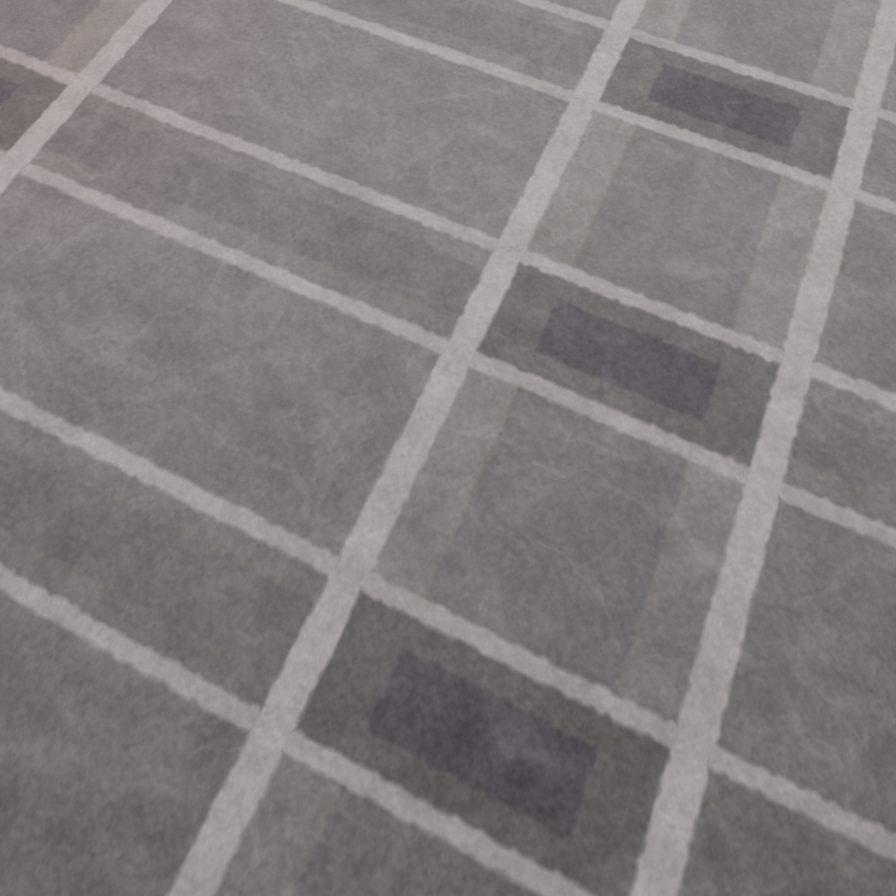
Write a three.js fragment shader that draws this texture.

```glsl
varying vec2 vUv;

// Perspective of the floor: canvas point ~ AXIS_U * u + AXIS_V * v + CENTRE
const vec3 AXIS_U = vec3(0.2557, -0.1686, -0.0725);
const vec3 AXIS_V = vec3(-0.2512, -0.4276, -0.1863);
const vec3 CENTRE = vec3(0.5690, 0.7201, 1.0);

// Plaid layout in floor units, x across the columns and y across the bands
const vec2 PERIOD = vec2(2.81, 1.0);
const vec2 HALF_GAP = vec2(0.5, 0.181);
const vec2 HALF_CORE = vec2(0.28, 0.09);
const vec2 HALF_LINE = vec2(0.051, 0.024);
const float SOFTNESS = 0.009;
const float EDGE_WEAR = 0.010;

const vec3 FIELD = vec3(0.510, 0.488, 0.496);
const vec3 COLUMN_EDGE = vec3(0.548, 0.525, 0.522);
const vec3 COLUMN_CORE = vec3(0.500, 0.478, 0.490);
const vec3 BAND_EDGE = vec3(0.512, 0.490, 0.490);
const vec3 BAND_CORE = vec3(0.482, 0.460, 0.466);
const vec3 CROSS_EDGE = vec3(0.452, 0.432, 0.432);
const vec3 CROSS_CORE = vec3(0.385, 0.365, 0.385);
const vec3 LINE = vec3(0.665, 0.640, 0.645);

const float SHADE_NEAR = 0.84;
const float SHADE_FAR = 1.09;
const float GRAIN = 0.085;
const float MOTTLE = 0.10;
const float WISP = 0.030;

float hash(vec2 p) {
  vec3 q = fract(p.xyx * 0.1031);
  q += dot(q, q.yzx + 33.33);
  return fract((q.x + q.y) * q.z);
}

float noise(vec2 p) {
  vec2 i = floor(p);
  vec2 f = fract(p);
  f = f * f * (3.0 - 2.0 * f);
  return mix(mix(hash(i), hash(i + vec2(1.0, 0.0)), f.x),
             mix(hash(i + vec2(0.0, 1.0)), hash(i + 1.0), f.x), f.y);
}

float fbm(vec2 p) {
  float sum = 0.0;
  float gain = 0.5;
  for (int i = 0; i < 4; i++) {
    sum += gain * noise(p);
    p = mat2(1.6, 1.2, -1.2, 1.6) * p + 17.3;
    gain *= 0.5;
  }
  return sum / 0.9375;
}

vec2 floorPoint(vec2 canvas) {
  vec3 p = vec3(canvas, 1.0);
  return vec2(dot(p, cross(AXIS_V, CENTRE)), dot(p, cross(CENTRE, AXIS_U)))
       / dot(p, cross(AXIS_U, AXIS_V));
}

// 1 where the distance is below the limit, with a soft edge
vec2 within(vec2 dist, vec2 limit) {
  return 1.0 - smoothstep(limit - SOFTNESS, limit + SOFTNESS, dist);
}

void main() {
  vec2 p = floorPoint(vUv);

  // Distance from the middle of the nearest column and band
  vec2 wear = vec2(noise(p * 45.0), noise(p * 45.0 + 71.0)) - 0.5;
  vec2 q = p + EDGE_WEAR * wear - HALF_GAP;
  vec2 dist = abs(mod(q + 0.5 * PERIOD, PERIOD) - 0.5 * PERIOD);
  vec2 strip = within(dist, HALF_GAP);
  vec2 core = within(dist, HALF_CORE);
  vec2 line = within(abs(dist - HALF_GAP), HALF_LINE);

  // Woven panels
  vec3 column = mix(COLUMN_EDGE, COLUMN_CORE, core.x);
  vec3 band = mix(BAND_EDGE, BAND_CORE, core.y);
  vec3 crossing = mix(CROSS_EDGE, CROSS_CORE, core.x * core.y);
  vec3 color = mix(mix(FIELD, column, strip.x),
                   mix(band, crossing, strip.x), strip.y);

  // Light falling off towards the viewer, weaker on the pale lines
  float shade = mix(SHADE_NEAR, SHADE_FAR, smoothstep(-0.1, 1.1, vUv.y));
  color *= shade;
  float lines = max(line.x, line.y * 0.88);
  color = mix(color, LINE * mix(1.0, shade, 0.45), lines);

  // Brushed pile: broad mottling, curling wisps and fine grain
  float mottle = fbm(p * vec2(9.0, 13.0)) - 0.5;
  vec2 curl = vec2(fbm(p * 3.0), fbm(p * 3.0 + 40.0)) * 2.5;
  float ridge = 1.0 - abs(2.0 * fbm(p * vec2(3.0, 5.0) + curl) - 1.0);
  float wisp = smoothstep(0.82, 1.0, ridge) - 0.3;
  float grain = 0.6 * noise(p * vec2(62.0, 80.0)) + 0.4 * noise(p * 135.0 + 9.0) - 0.5;
  float pile = MOTTLE * mottle + WISP * wisp * (1.0 - lines) + GRAIN * grain;
  color += pile * mix(1.0, 0.7, vUv.y);

  // Warm tint in the far left corner
  float warmth = smoothstep(0.45, 0.0, distance(vUv, vec2(0.0, 1.0)));
  color *= mix(vec3(1.0), vec3(1.0, 0.965, 0.955), warmth);

  gl_FragColor = vec4(color, 1.0);
}
```
